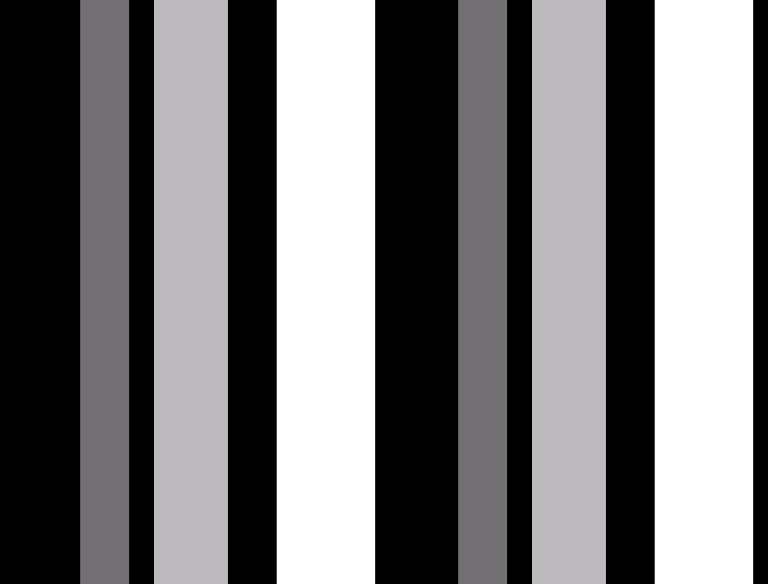
Give the GLSL for this pattern, as a WebGL 2 fragment shader.

```glsl
#version 300 es
precision highp float;

// Lengths are fractions of the canvas width
#define PERIOD 0.4922
#define FIRST_STRIPE 0.1044
#define DARK_SPAN vec2(0.0, 0.0637)
#define LIGHT_SPAN vec2(0.0961, 0.1924)
#define WHITE_SPAN vec2(0.2559, 0.3841)
#define DARK_GREY vec3(0.45, 0.44, 0.45)
#define LIGHT_GREY vec3(0.74, 0.73, 0.74)
#define WHITE vec3(1.0)
#define BACKGROUND vec3(0.0)

uniform vec2 u_resolution;
out vec4 fragColor;

// Antialiased coverage of one stripe, repeated every PERIOD
float stripe(float x, vec2 span, float pixel) {
    float center = 0.5 * (span.x + span.y);
    float halfWidth = 0.5 * (span.y - span.x);
    float offset = (fract((x - center) / PERIOD + 0.5) - 0.5) * PERIOD;
    return clamp((halfWidth - abs(offset)) / pixel + 0.5, 0.0, 1.0);
}

void main() {
    float x = gl_FragCoord.x / u_resolution.x - FIRST_STRIPE;
    float pixel = 1.0 / u_resolution.x;

    // Vertical bands over a black ground
    vec3 color = BACKGROUND;
    color = mix(color, DARK_GREY, stripe(x, DARK_SPAN, pixel));
    color = mix(color, LIGHT_GREY, stripe(x, LIGHT_SPAN, pixel));
    color = mix(color, WHITE, stripe(x, WHITE_SPAN, pixel));

    fragColor = vec4(color, 1.0);
}
```
